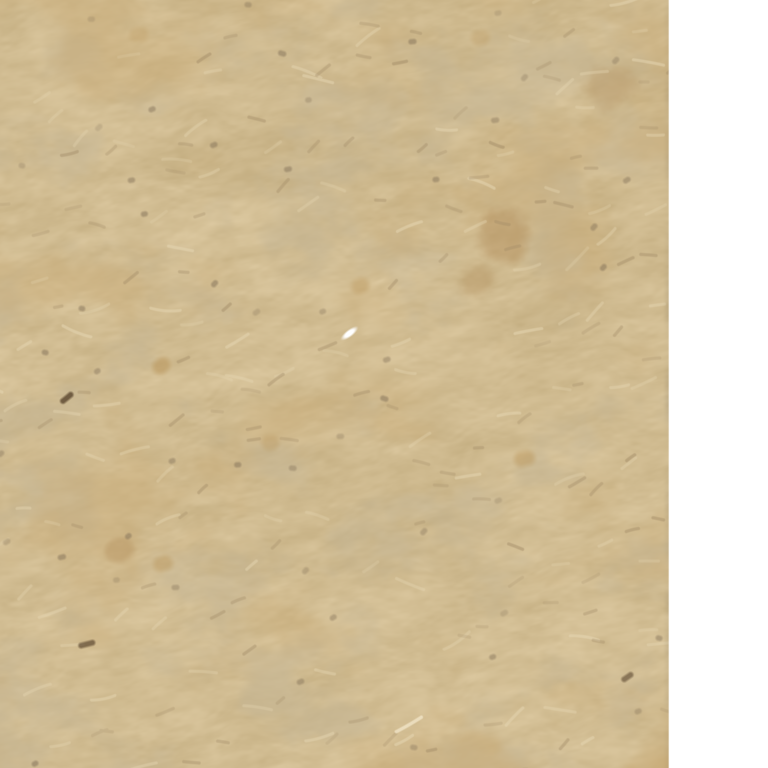
Write a three.js fragment shader that draws this texture.

```glsl
// Aged tan paper with fibres, flecks and faint stains, beside a white right margin.
varying vec2 vUv;

float hash(vec2 p) {
  return fract(sin(dot(p, vec2(127.1, 311.7))) * 43758.5453);
}

vec2 rotate(vec2 p, float a) {
  float c = cos(a), s = sin(a);
  return vec2(c * p.x + s * p.y, c * p.y - s * p.x);
}

float noise(vec2 p) {
  vec2 i = floor(p), f = fract(p);
  f = f * f * (3.0 - 2.0 * f);
  return mix(mix(hash(i), hash(i + vec2(1.0, 0.0)), f.x),
             mix(hash(i + vec2(0.0, 1.0)), hash(i + 1.0), f.x), f.y);
}

float fbm(vec2 p) {
  float sum = 0.0, weight = 0.533;
  for (int i = 0; i < 4; i++) {
    sum += weight * noise(p);
    p = rotate(p, 0.6) * 2.03 + 17.3;
    weight *= 0.5;
  }
  return sum;
}

// Scattered short strokes: one candidate per grid cell, kept with chance "share".
float strokes(vec2 p, float cells, float share, float len, float width, float seed) {
  vec2 home = floor(p * cells);
  float cover = 0.0;
  for (int y = -1; y <= 1; y++) {
    for (int x = -1; x <= 1; x++) {
      vec2 cell = home + vec2(float(x), float(y));
      vec2 key = cell + seed;
      vec2 center = (cell + vec2(hash(key + 3.1), hash(key + 7.7))) / cells;
      float size = 0.4 + 0.6 * hash(key + 21.9);
      vec2 q = rotate(p - center, 0.25 + 1.3 * (hash(key + 13.3) - 0.5));
      q.y += q.x * q.x * 12.0 * (hash(key + 31.7) - 0.5);
      q.x -= clamp(q.x, -len * size, len * size);
      float ink = 1.0 - smoothstep(width * 0.3, width + 0.001, length(q));
      ink *= step(hash(key), share) * (0.4 + 0.6 * hash(key + 41.3));
      cover = max(cover, ink);
    }
  }
  return cover;
}

// Soft blot with a ragged outline.
float blot(vec2 p, vec2 center, vec2 radius) {
  float ragged = 0.9 * (fbm(p * 28.0) - 0.5);
  return 1.0 - smoothstep(0.45, 1.15, length((p - center) / radius) + ragged);
}

void main() {
  vec2 p = vUv;
  vec2 along = rotate(p, 0.17);
  vec2 warped = along + 0.012 * vec2(noise(p * 19.0), noise(p * 19.0 + 40.0));

  // Clouded pulp with a fine, nearly horizontal grain
  float cloud = fbm(p * vec2(7.0, 10.0) + 5.0) - 0.5;
  float streak = fbm(warped * vec2(22.0, 62.0)) - 0.5;
  float grain = noise(warped * vec2(85.0, 190.0)) - 0.5;
  float tone = 0.52 + 0.6 * cloud + 0.9 * streak + 0.3 * grain;
  vec3 color = mix(vec3(0.775, 0.69, 0.515), vec3(0.855, 0.777, 0.617), tone);

  // Grey and ochre patches, the ochre stronger towards the lower right
  float grey = smoothstep(0.5, 0.78, fbm(p * vec2(11.0, 15.0) + 60.0));
  float ochre = smoothstep(0.48, 0.8, fbm(p * vec2(8.0, 11.0) + 90.0));
  float corner = smoothstep(0.4, 0.9, p.x) * smoothstep(0.45, 0.05, p.y);
  color = mix(color, vec3(0.77, 0.71, 0.58), 0.55 * grey);
  color = mix(color, vec3(0.78, 0.66, 0.45), ochre * (0.4 + 0.4 * corner));

  // Brown stains
  float stain = blot(p, vec2(0.655, 0.69), vec2(0.036, 0.04));
  stain = max(stain, 0.7 * blot(p, vec2(0.622, 0.635), vec2(0.034, 0.028)));
  stain = max(stain, 0.7 * blot(p, vec2(0.79, 0.89), vec2(0.04, 0.03)));
  stain = max(stain, 0.8 * blot(p, vec2(0.158, 0.283), vec2(0.02, 0.017)));
  color = mix(color, vec3(0.70, 0.56, 0.36), 0.5 * stain);
  color = mix(color, vec3(0.72, 0.57, 0.33), 0.5 * strokes(p, 6.0, 0.2, 0.004, 0.014, 150.0));

  // Pale and dark fibres, then flecks
  color = mix(color, vec3(0.90, 0.84, 0.70), 0.55 * strokes(p, 17.0, 0.4, 0.02, 0.0022, 11.0));
  color = mix(color, vec3(0.62, 0.53, 0.39), 0.45 * strokes(p, 21.0, 0.3, 0.012, 0.0024, 52.0));
  color = mix(color, vec3(0.52, 0.45, 0.35), 0.55 * strokes(p, 16.0, 0.18, 0.002, 0.0045, 83.0));
  color = mix(color, vec3(0.34, 0.26, 0.17), 0.9 * strokes(p, 7.0, 0.17, 0.008, 0.0048, 120.0));
  color = mix(color, vec3(0.98, 0.94, 0.84), 0.9 * strokes(p, 6.0, 0.15, 0.022, 0.0026, 205.0));

  // One bright glint near the middle
  vec2 glint = rotate(p - vec2(0.455, 0.566), 0.65);
  color = mix(color, vec3(1.0), 1.0 - smoothstep(0.4, 1.1, length(glint / vec2(0.014, 0.005))));

  // Darkened cut edge and the white margin
  color *= 1.0 - 0.07 * smoothstep(0.862, 0.871, p.x) * noise(p * vec2(9.0, 32.0));
  color = mix(color, vec3(1.0), smoothstep(0.8695, 0.872, p.x));
  gl_FragColor = vec4(color, 1.0);
}
```
